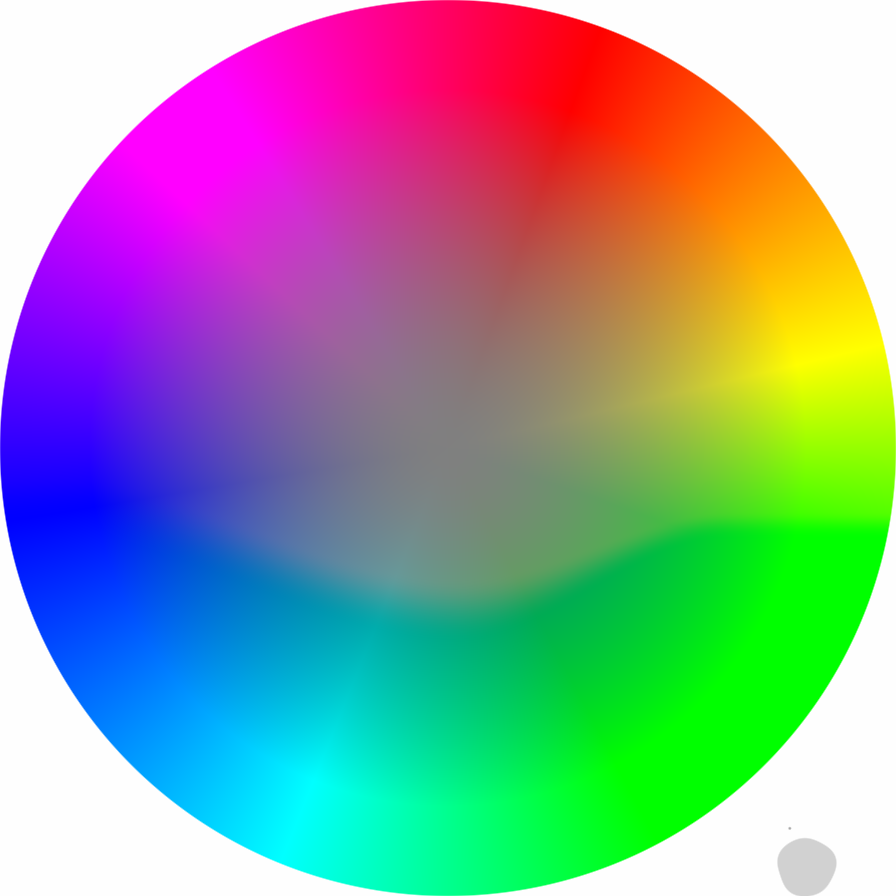
Reproduce this background procedurally as a WebGL 1 fragment shader.

```glsl
precision highp float;
// A colour wheel on white: hue runs round the disc through uneven anchor angles,
// and fades from a grey centre to a pure rim. A curved shelf cuts the red
// out of the lower part; a small grey blot and speck lie at the lower right.

uniform vec2 u_resolution;

const vec2 WHEEL_CENTER = vec2(0.5);
const float WHEEL_RADIUS = 0.5;
const float PURE_RADIUS = 0.8;      // share of the radius where colour is full
const float FADE_POWER = 1.7;
const vec3 PAPER = vec3(0.996);
const vec3 CORE_GREY = vec3(0.5);

// Anchor angles in degrees, counterclockwise from the right.
const float YELLOW = 13.4;
const float RED = 70.0;
const float MAGENTA_START = 122.0;
const float MAGENTA_END = 137.0;
const float BLUE = 189.5;
const float CYAN = 248.0;
const float GREEN_START = 298.0;
const float GREEN_END = 341.0;

// Shelf under which red vanishes.
const float SHELF_X = 0.51;
const float SHELF_LOW = 0.284;
const float SHELF_RISE = 0.115;
const float SHELF_LEFT_WIDTH = 0.45;
const float SHELF_RIGHT_WIDTH = 0.30;
const float SHELF_SOFT = 0.07;
const float SHELF_CRISP = 0.03;

const vec3 BLOT_COLOR = vec3(0.82);
const vec2 BLOT_CENTER = vec2(0.9, 0.0325);
const float BLOT_RADIUS = 0.0325;
const float BLOT_WOBBLE = 0.0012;
const vec3 SPECK_COLOR = vec3(0.65);
const vec2 SPECK_CENTER = vec2(0.8815, 0.0755);
const float SPECK_RADIUS = 0.0014;

float ramp(float from, float to, float x) {
  return clamp((x - from) / (to - from), 0.0, 1.0);
}

// Coverage of a shape from its signed distance.
float cover(float dist, float pixel) {
  return clamp(0.5 - dist / pixel, 0.0, 1.0);
}

// Hue in sixths of a turn: yellow is 1, red 0, magenta -1 and so on.
float hueAtAngle(float angle) {
  float a = mod(angle - YELLOW, 360.0) + YELLOW;
  return 1.0 - ramp(YELLOW, RED, a)
             - ramp(RED, MAGENTA_START, a)
             - ramp(MAGENTA_END, BLUE, a)
             - ramp(BLUE, CYAN, a)
             - ramp(CYAN, GREEN_START, a)
             - ramp(GREEN_END, YELLOW + 360.0, a);
}

vec3 pureColor(float hue) {
  vec3 sector = mod(hue + vec3(0.0, 4.0, 2.0), 6.0);
  return clamp(abs(sector - 3.0) - 1.0, 0.0, 1.0);
}

// How much red remains above the curved shelf.
float redAboveShelf(vec2 p) {
  float width = p.x < SHELF_X ? SHELF_LEFT_WIDTH : SHELF_RIGHT_WIDTH;
  float rise = smoothstep(0.0, width, abs(p.x - SHELF_X));
  float height = SHELF_LOW + SHELF_RISE * rise;
  float softness = mix(SHELF_SOFT, SHELF_CRISP, smoothstep(0.5, 0.8, p.x));
  return smoothstep(0.0, softness, p.y - height);
}

vec3 wheelColor(vec2 p) {
  vec2 d = p - WHEEL_CENTER;
  float radius = length(d) / WHEEL_RADIUS;
  float angle = degrees(atan(d.y, d.x + 1e-6));
  float purity = pow(min(radius / PURE_RADIUS, 1.0), FADE_POWER);
  vec3 color = mix(CORE_GREY, pureColor(hueAtAngle(angle)), purity);
  color.r *= redAboveShelf(p);
  return color;
}

float blotDistance(vec2 p) {
  vec2 d = p - BLOT_CENTER;
  float angle = atan(d.y, d.x);
  float wobble = sin(3.0 * angle + 0.6) + 0.5 * sin(5.0 * angle);
  return length(d) - BLOT_RADIUS - BLOT_WOBBLE * wobble;
}

void main() {
  vec2 p = gl_FragCoord.xy / u_resolution;
  float pixel = 1.5 / min(u_resolution.x, u_resolution.y);

  vec3 color = mix(PAPER, BLOT_COLOR, cover(blotDistance(p), pixel));
  float speck = length(p - SPECK_CENTER) - SPECK_RADIUS;
  color = mix(color, SPECK_COLOR, cover(speck, pixel));

  float rim = length(p - WHEEL_CENTER) - WHEEL_RADIUS;
  color = mix(color, wheelColor(p), cover(rim, pixel));
  gl_FragColor = vec4(color, 1.0);
}
```
